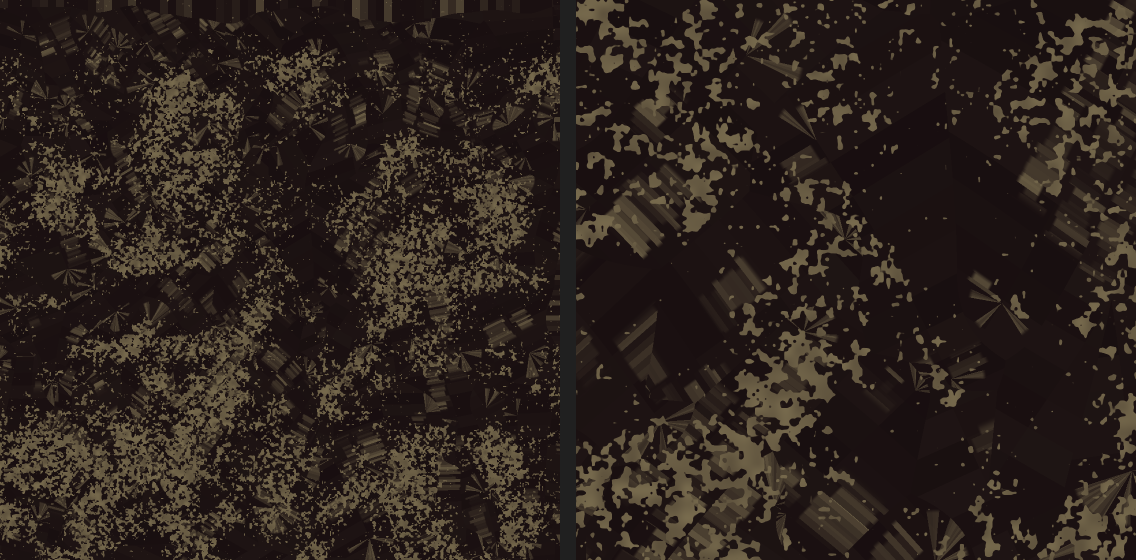
Left, the full canvas; right, a detail of the centre.
Write a Shadertoy shader that draws this texture.

```glsl
float hash(vec2 p) {
    vec3 q = fract(vec3(p.xyx) * 0.1031);
    q += dot(q, q.yzx + 33.33);
    return fract((q.x + q.y) * q.z);
}

float noise(vec2 p) {
    vec2 i = floor(p), f = fract(p);
    f = f * f * (3.0 - 2.0 * f);
    return mix(mix(hash(i), hash(i + vec2(1, 0)), f.x),
               mix(hash(i + vec2(0, 1)), hash(i + vec2(1, 1)), f.x), f.y);
}

float fbm(vec2 p) {
    return 0.5 * noise(p) + 0.3 * noise(p * 2.1 + 17.0) + 0.2 * noise(p * 4.3 + 41.0);
}

// Tilt from vertical: a V of diagonals on the left, steep strands on the right
float strandTilt(float x, float rnd) {
    float tilt = x < 0.1 ? 0.3 : x < 0.3 ? -0.7 : x < 0.54 ? 0.72 : -0.3;
    if (rnd > 0.75) tilt = -tilt;
    return tilt + (fract(rnd * 17.0) - 0.5) * 0.5;
}

// Nearest strand: x along, y across, z overshoot past its end, w identity
vec4 nearestStrand(vec2 g) {
    vec4 strand = vec4(0.0, 9.0, 0.0, 0.0);
    float nearest = 9.0;
    for (int j = -2; j <= 2; j++)
    for (int i = -2; i <= 2; i++) {
        vec2 cell = floor(g) + vec2(i, j);
        float id = hash(cell + 61.0);
        if (id < 0.15) continue;
        vec2 rel = g - cell - vec2(hash(cell + 7.3), hash(cell + 29.7));
        float tilt = strandTilt(cell.x / 9.0, hash(cell + 83.1));
        vec2 dir = vec2(sin(tilt), cos(tilt));
        float along = dot(rel, dir);
        float across = dot(rel, vec2(dir.y, -dir.x));
        float halfLength = mix(0.25, 1.1, hash(cell + 47.9));
        float over = along - clamp(along, -halfLength, halfLength);
        float d = length(vec2(over, across));
        if (d < nearest) {
            nearest = d;
            strand = vec4(along, across, over, id);
        }
    }
    return strand;
}

// Combs of stripes beside each strand, wedge fans around its ends
float strandTone(vec4 s) {
    float d = length(s.yz);
    float key = floor(s.w * 900.0);
    float side = s.y > 0.0 ? 5.0 : 0.0;
    float rim = 0.22 + 0.3 * hash(vec2(key, side));
    float tone, lit;
    if (s.z == 0.0) {
        float fine = hash(vec2(floor(s.x * 26.0) + 90.0, key + side));
        float broad = hash(vec2(floor(s.x * 11.0) + 60.0, key + side + 2.0));
        lit = smoothstep(0.54, 0.62, noise(vec2(s.x * 2.6 + 40.0, key + side + 0.5)));
        tone = fine * mix(0.35, 1.0, broad);
        rim *= 0.65 + 0.35 * fine;
        lit *= smoothstep(0.0, 0.02, d - 0.1 * broad);
    } else {
        float angle = atan(s.y, s.z) + 4.0;
        float wedge = hash(vec2(floor(angle * 4.0), key));
        float ray = hash(vec2(floor(angle * 17.0), key + 3.0));
        lit = step(0.68, wedge);
        tone = mix(0.3, 0.8, wedge * ray);
        rim *= 0.8;
    }
    lit *= 1.0 - smoothstep(rim - 0.015, rim + 0.015, d);
    float shadow = 0.07 * (hash(vec2(key, floor(s.x * 5.0) + side + 70.0)) - 0.55);
    return shadow + lit * tone * 0.85;
}

vec3 surface(vec2 p) {
    vec2 warp = vec2(noise(p * 6.0), noise(p * 6.0 + 19.0)) - 0.5;
    vec4 strand = nearestStrand((p + 0.035 * warp) * 9.0 + 20.0 * vec2(0, 1));
    float tone = strandTone(strand);

    // Straight columns along the top edge, rows along the right edge
    float column = hash(vec2(floor(p.x * 70.0), 3.0));
    float row = hash(vec2(floor(p.y * 110.0), 8.0));
    float topEdge = 0.95 + 0.04 * noise(vec2(p.x * 17.0, 2.0));
    float rightEdge = 0.97 + 0.04 * noise(vec2(p.y * 14.0, 6.0));
    if (p.y > topEdge) tone = 0.6 * pow(column, 5.0) - 0.02;
    if (p.x > rightEdge) tone = 0.65 * pow(row, 4.0) - 0.02;

    // Clustered grains, densest at the lower left
    float lowerLeft = 1.0 - smoothstep(0.1, 0.45, length((p - vec2(0.25, 0.22)) * vec2(1.0, 1.2)));
    float spine = 1.0 - smoothstep(0.0, 0.25, length(strand.yz));
    float density = fbm(p * 11.0 + warp) + 0.07 * lowerLeft + 0.07 * spine;
    density = smoothstep(0.36, 0.82, density) * (1.0 - smoothstep(0.88, 0.96, p.y));
    float grain = 0.6 * noise(p * 190.0) + 0.4 * noise(p * 410.0 + 5.0);
    float threshold = mix(0.87, 0.43, density);
    float speck = smoothstep(threshold - 0.02, threshold + 0.02, grain);
    tone = mix(tone, 0.7 + 0.3 * noise(p * 120.0 + 70.0), speck);

    return mix(vec3(0.108, 0.07, 0.07), vec3(0.47, 0.42, 0.305), tone);
}

void mainImage(out vec4 fragColor, in vec2 fragCoord) {
    // Four samples per pixel
    vec3 sum = vec3(0.0);
    for (int k = 0; k < 4; k++) {
        vec2 offset = vec2(k % 2, k / 2) * 0.5 - 0.25;
        sum += surface((fragCoord + offset) / iResolution.xy);
    }
    fragColor = vec4(sum / 4.0, 1.0);
}
```
